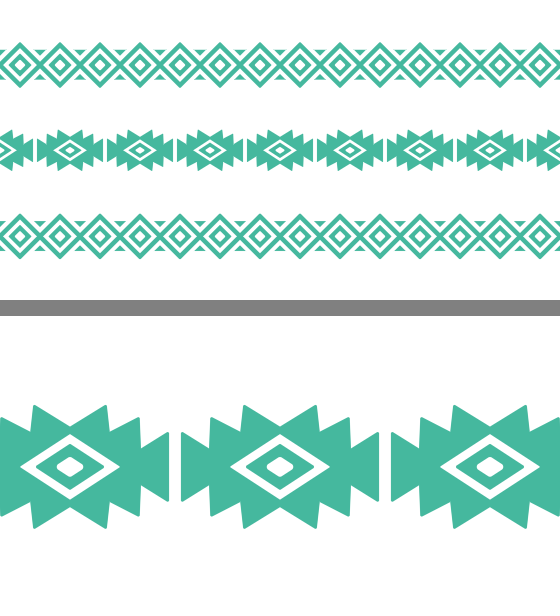
Top, the full canvas; bottom, a detail of the centre.
Give the GLSL for this pattern, as a WebGL 2 fragment shader.

```glsl
#version 300 es
precision highp float;
// Woven border: two bands of nested diamonds around a row of stepped motifs.

uniform vec2 u_resolution;
out vec4 fragColor;

const float WIDTH = 768.0;          // design units across the canvas
const float DIAMOND_COUNT = 14.0;
const float MOTIF_COUNT = 8.0;
const float BAND_OFFSET = 117.5;    // diamond bands above and below the middle
const vec3 WHITE = vec3(1.0);
const vec3 TEAL = vec3(0.27, 0.72, 0.62);

// Upper right outline of the stepped motif, closed past both axes
const int OUTLINE_SIZE = 9;
const vec2 OUTLINE[OUTLINE_SIZE] = vec2[](
    vec2(-20.0, -20.0), vec2(-20.0, 17.6), vec2(0.0, 17.6),
    vec2(16.2, 27.6), vec2(17.6, 15.0), vec2(31.2, 22.0),
    vec2(31.8, 7.2), vec2(44.6, 15.2), vec2(44.6, -20.0));

// Signed distance to a rhombus with half extents size and rounded corners
float rhombus(vec2 p, vec2 size, float corner) {
    float inradius = size.x * size.y / length(size);
    vec2 s = size * (1.0 - corner / inradius);
    p = abs(p);
    vec2 edge = vec2(-s.x, s.y);
    vec2 q = p - vec2(s.x, 0.0);
    float along = clamp(dot(q, edge) / dot(edge, edge), 0.0, 1.0);
    float side = sign(p.x * s.y + p.y * s.x - s.x * s.y);
    return side * length(q - edge * along) - corner;
}

// Signed distance to the motif outline, mirrored on both axes
float steppedOutline(vec2 p) {
    p = abs(p);
    float nearest = 1e6;
    float side = 1.0;
    for (int i = 0; i < OUTLINE_SIZE; i++) {
        vec2 a = OUTLINE[i];
        vec2 b = OUTLINE[(i + 1) % OUTLINE_SIZE];
        vec2 e = b - a;
        vec2 w = p - a;
        vec2 r = w - e * clamp(dot(w, e) / dot(e, e), 0.0, 1.0);
        nearest = min(nearest, dot(r, r));
        bool crosses = (a.y > p.y) != (b.y > p.y);
        if (crosses && p.x < a.x + e.x * (p.y - a.y) / e.y) side = -side;
    }
    return side * sqrt(nearest);
}

// Small triangle pointing at the middle of a band
float triangle(vec2 p, float base, float apex) {
    float slant = (abs(p.x) - (p.y - apex)) * 0.7071;
    return max(slant, p.y - base);
}

// Centre x on the cell it falls in; phase 0.5 puts a cell edge at zero
float cell(float x, float period, float phase) {
    return (fract(x / period + phase) - 0.5) * period;
}

float ring(float outer, float inner) {
    return max(outer, -inner);
}

float diamondBand(vec2 p) {
    float period = WIDTH / DIAMOND_COUNT;
    vec2 c = vec2(cell(p.x, period, 0.0), p.y);
    vec2 gap = vec2(cell(p.x, period, 0.5), p.y);

    // Neighbouring frames overlap, so test the nearest one on each side
    vec2 next = vec2(period - abs(c.x), c.y);
    float outer = min(rhombus(c, vec2(32.0), 2.0), rhombus(next, vec2(32.0), 2.0));
    float inner = min(rhombus(c, vec2(23.2), 0.5), rhombus(next, vec2(23.2), 0.5));
    float d = ring(outer, inner);

    d = min(d, ring(rhombus(c, vec2(16.0), 1.2), rhombus(c, vec2(7.8), 1.8)));
    d = min(d, triangle(gap, 21.0, 12.8));
    return min(d, triangle(vec2(gap.x, -gap.y), 20.0, 12.2));
}

float motifRow(vec2 p) {
    vec2 c = vec2(cell(p.x, WIDTH / MOTIF_COUNT, 0.5), p.y);
    float d = steppedOutline(c) - 0.7;
    float eye = ring(rhombus(c, vec2(16.2, 10.6), 0.8), rhombus(c, vec2(7.4, 4.8), 1.6));
    d = max(d, -rhombus(c, vec2(23.0, 15.0), 0.4));
    return min(d, eye);
}

void main() {
    float unit = WIDTH / u_resolution.x;
    vec2 p = vec2(gl_FragCoord.x, gl_FragCoord.y - 0.5 * u_resolution.y) * unit;

    // Repeat the diamond band on both sides of the motif row
    float bandSide = p.y < -1.0 ? -1.0 : 1.0;
    float d = diamondBand(vec2(p.x, p.y + 1.0 - bandSide * BAND_OFFSET));
    d = min(d, motifRow(p + vec2(0.0, 0.4)));

    float ink = 1.0 - smoothstep(-0.65 * unit, 0.65 * unit, d);
    fragColor = vec4(mix(WHITE, TEAL, ink), 1.0);
}
```
